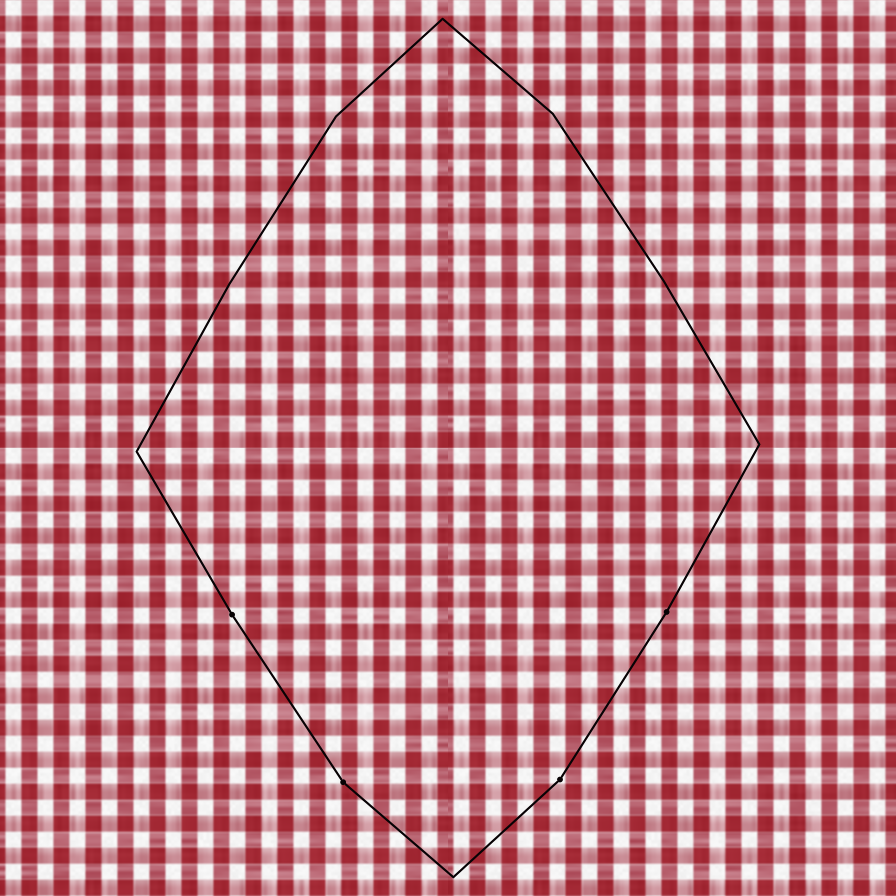
A WebGL 2 fragment shader for this pattern:

```glsl
#version 300 es
precision highp float;
// Woven red gingham with streaked pink half-tones and a thin dark faceted outline.

#define REPEATS 28.0
#define PHASE vec2(0.92, 0.26)
#define BAND_HALF 0.25
#define EDGE_SOFT 0.055
#define THREADS 7.0
#define STREAK 0.26
#define GRAIN 0.035
#define LINE_HALF 0.0012
#define KNOT_RADIUS 0.0032

uniform vec2 u_resolution;
out vec4 fragColor;

const vec3 RED = vec3(0.63, 0.15, 0.195);
const vec3 ROSE = vec3(0.73, 0.40, 0.45);
const vec3 PINK = vec3(0.79, 0.55, 0.585);
const vec3 WHITE = vec3(0.96);
const vec3 INK = vec3(0.03, 0.01, 0.02);

// Half of the outline; the other half is its point reflection.
const vec2 OUTLINE[7] = vec2[7](
    vec2(-0.006, 0.479), vec2(0.117, 0.373), vec2(0.241, 0.186),
    vec2(0.3475, 0.004), vec2(0.244, -0.183), vec2(0.125, -0.370),
    vec2(0.006, -0.479));

float hash(vec2 p) {
    return fract(sin(dot(p, vec2(127.1, 311.7))) * 43758.5453);
}

float noise(vec2 p) {
    vec2 i = floor(p), f = fract(p);
    f = f * f * (3.0 - 2.0 * f);
    return mix(mix(hash(i), hash(i + vec2(1, 0)), f.x),
               mix(hash(i + vec2(0, 1)), hash(i + vec2(1, 1)), f.x), f.y);
}

float segmentDistance(vec2 p, vec2 a, vec2 b) {
    vec2 ab = b - a;
    return length(p - a - ab * clamp(dot(p - a, ab) / dot(ab, ab), 0.0, 1.0));
}

float outlineDistance(vec2 p) {
    float d = 1.0;
    for (int i = 0; i < 6; i++) {
        vec2 a = OUTLINE[i], b = OUTLINE[i + 1];
        d = min(d, min(segmentDistance(p, a, b), segmentDistance(-p, a, b)));
        // small knots at the lower corners
        if (i != 0 && i != 3) {
            vec2 corner = a.y < 0.0 ? a : -a;
            d = min(d, length(p - corner) - KNOT_RADIUS + LINE_HALF);
        }
    }
    return d - LINE_HALF;
}

vec3 gingham(vec2 uv, float pixel) {
    vec2 weave = uv * REPEATS;
    vec2 offset = fract(weave - PHASE + 0.5) - 0.5;

    // dyed bands; the cloth has a crisp join halfway up
    vec2 soft = vec2(max(EDGE_SOFT, pixel * REPEATS * 0.7));
    if (abs(uv.y - 0.5) < BAND_HALF / REPEATS) soft.y = pixel * REPEATS * 0.5;
    vec2 dyed = 1.0 - smoothstep(-soft, soft, abs(offset) - BAND_HALF);

    // thread streaks, repeated in each quarter of the cloth
    vec2 tile = fract(uv * 2.0) * REPEATS * 0.5;
    float upright = noise(vec2(tile.x * THREADS, tile.y * 0.35)) - 0.5;
    float level = noise(vec2(tile.x * 0.35, tile.y * THREADS) + 57.0) - 0.5;
    float grain = noise(tile * 10.0 + 19.0) - 0.5;

    // pale upper edge on the pink cells, pale rims on the rose cells
    float pale = smoothstep(-0.05, BAND_HALF, offset.y);
    float rim = smoothstep(0.16, 0.25, 0.5 - abs(offset.y));
    vec3 pink = mix(PINK, WHITE, 0.32 * pale) + upright * STREAK * vec3(0.55, 1.0, 0.95);
    vec3 rose = mix(ROSE, WHITE, 0.22 * rim) + level * STREAK * vec3(0.5, 1.0, 0.95);
    vec3 red = RED + (upright + level) * 0.035;
    vec3 white = WHITE + grain * GRAIN;

    return mix(mix(white, rose, dyed.x), mix(pink, red, dyed.x), dyed.y);
}

void main() {
    float side = min(u_resolution.x, u_resolution.y);
    vec2 uv = gl_FragCoord.xy / side;
    float pixel = 1.0 / side;

    vec3 color = gingham(uv, pixel);
    float ink = 1.0 - smoothstep(-0.6 * pixel, 0.6 * pixel, outlineDistance(uv - 0.5));
    fragColor = vec4(clamp(mix(color, INK, ink), 0.0, 1.0), 1.0);
}
```
